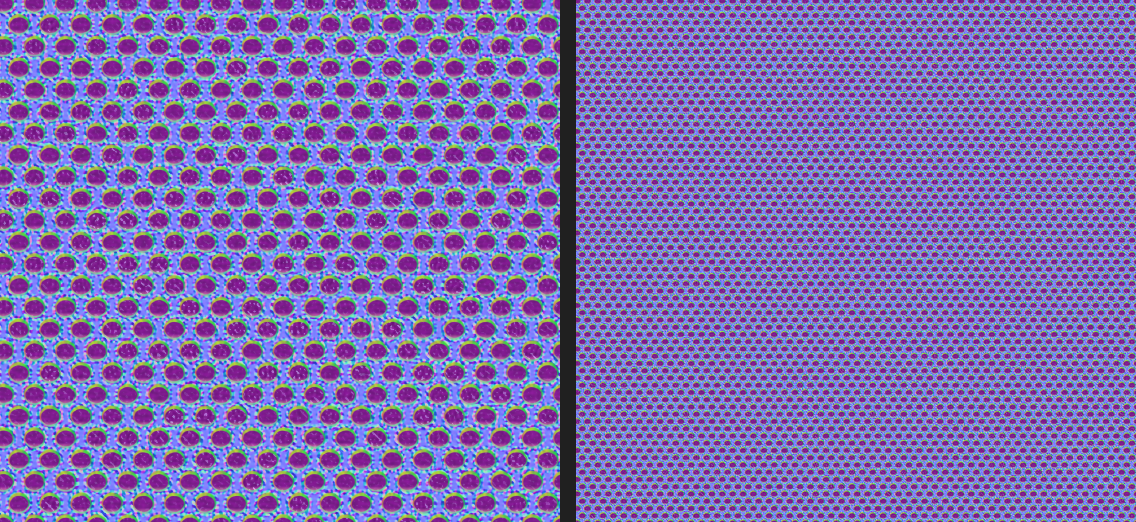
Left: one tile. Right: repeated 3 by 3.
Give the GLSL for this texture map, as a Shadertoy shader.

```glsl
// Tangent-space normal map of a perforated sheet: 18 x 24 staggered round holes.
// Each hole has a directional bevel and a dark slanted floor; wrapped gradient
// noise embosses the metal around the rims and wears each hole differently.

const vec2 GRID = vec2(18.0, 24.0);       // holes across, rows down
const vec2 GRID_SHIFT = vec2(0.11, 0.365);
const float RADIUS = 0.34;                // outer rim, in column widths
const vec2 GRAIN = vec2(144.0, 134.0);    // bump cells over the tile

// Two random values in 0..1 from an integer lattice point
vec2 hash2(vec2 cell) {
    uvec2 v = uvec2(cell) * 1664525u + 1013904u;
    v.x += v.y * 1664525u;
    v.y += v.x * 1664525u;
    v ^= v >> 16u;
    v.x += v.y * 1664525u;
    v.y += v.x * 1664525u;
    v ^= v >> 16u;
    return vec2(v & 65535u) / 65535.0;
}

float cornerSlope(vec2 cell, vec2 offset, vec2 period) {
    float angle = 6.28318 * hash2(mod(cell, period)).x;
    return dot(vec2(cos(angle), sin(angle)), offset);
}

// Gradient noise that wraps after a whole number of cells
float gradientNoise(vec2 uv, vec2 period) {
    vec2 p = uv * period;
    vec2 i = floor(p), f = fract(p);
    vec2 w = f * f * f * (f * (f * 6.0 - 15.0) + 10.0);
    vec2 e = vec2(0.0, 1.0);
    float low = mix(cornerSlope(i, f, period), cornerSlope(i + e.yx, f - e.yx, period), w.x);
    float high = mix(cornerSlope(i + e.xy, f - e.xy, period), cornerSlope(i + e.yy, f - e.yy, period), w.x);
    return mix(low, high, w.y);
}

// Slope of the grainy surface by forward differences
vec2 grainSlope(vec2 uv) {
    vec2 stepSize = 0.35 / GRAIN;
    float here = gradientNoise(uv, GRAIN);
    float right = gradientNoise(uv + vec2(stepSize.x, 0.0), GRAIN);
    float above = gradientNoise(uv + vec2(0.0, stepSize.y), GRAIN);
    return (here - vec2(right, above)) / 0.35;
}

// Offset to the closest hole in rim radii (xy) and its wrapped index (zw)
vec4 nearestHole(vec2 uv, float rowHeight) {
    vec2 g = uv * GRID - GRID_SHIFT;
    vec4 best = vec4(9.0);
    for (int k = -1; k <= 1; k++) {
        float row = floor(g.y) + float(k);
        float x = g.x + 0.5 * mod(row, 2.0);
        vec2 p = vec2(fract(x) - 0.5, (g.y - row - 0.5) * rowHeight) / RADIUS;
        if (dot(p, p) < dot(best.xy, best.xy)) best = vec4(p, mod(vec2(floor(x), row), GRID));
    }
    return best;
}

vec3 normalColor(vec2 slope) {
    return 0.5 + 0.5 * normalize(vec3(slope, 1.0));
}

// Bevel tint by facing direction
vec3 rimColor(vec2 dir) {
    vec3 sides = mix(vec3(0.76, 0.43, 0.36), vec3(0.18, 0.64, 0.40), smoothstep(-0.6, 0.6, dir.x));
    vec3 top = mix(vec3(0.68, 0.76, 0.25), vec3(0.22, 0.80, 0.30), smoothstep(-0.2, 0.8, dir.x));
    vec3 bottom = mix(vec3(0.62, 0.70, 0.62), vec3(0.44, 0.79, 0.66), smoothstep(-0.5, 0.5, dir.x));
    vec3 color = mix(sides, top, smoothstep(0.0, 0.75, dir.y));
    return mix(color, bottom, smoothstep(0.15, 0.75, -dir.y));
}

// Dark floor, pink toward its lower lip, with streaks and worn specks
vec3 floorColor(vec2 p, vec2 uv, vec2 slope, float wear) {
    vec3 color = mix(vec3(0.49, 0.11, 0.55), vec3(0.70, 0.36, 0.62), smoothstep(0.40, 0.82, -p.y));
    color.rb += 0.10 * gradientNoise(uv, vec2(72.0, 160.0));
    float speck = smoothstep(0.7, 1.5, slope.x + slope.y);
    return color + vec3(0.10, 0.22, 0.16) * speck * wear + 0.03 * slope.x * wear;
}

void mainImage(out vec4 fragColor, in vec2 fragCoord) {
    vec2 uv = fragCoord / iResolution.xy;
    float rowHeight = GRID.x / GRID.y * iResolution.y / iResolution.x;
    float soft = max(0.05, GRID.x / iResolution.x / RADIUS);

    vec4 hole = nearestHole(uv, rowHeight);
    vec2 p = hole.xy;
    float wobble = 0.06 * gradientNoise(uv, vec2(90.0, 84.0));
    float dist = length(p) + wobble;
    vec2 dir = p / max(length(p), 0.001);
    vec2 slope = grainSlope(uv);
    vec2 chance = hash2(hole.zw + 31.0);

    // Flat sheet, rough close to the rims
    float patches = smoothstep(-0.35, 0.25, gradientNoise(uv, vec2(24.0, 22.0)));
    float rough = mix(0.55, 1.0, patches) * (1.0 - 0.93 * smoothstep(1.10, 1.42, dist));
    vec3 color = normalColor(rough * (1.5 * slope + vec2(-0.10, 0.20)));

    // Bevelled rim
    vec3 rim = rimColor(dir) + 0.07 * vec3(slope, -0.5 * slope.y);
    color = mix(color, rim, 1.0 - smoothstep(1.0 - soft, 1.0 + soft, dist));

    // Slanted floor, set low so the upper bevel is widest
    float floorDist = length((p + vec2(0.0, 0.06)) / vec2(0.87, 0.75)) + wobble;
    float wear = mix(0.25, 1.4, chance.x * chance.x);
    vec3 pit = floorColor(p, uv, slope, wear);
    color = mix(color, pit, 1.0 - smoothstep(1.0 - soft, 1.0 + soft, floorDist));

    fragColor = vec4(clamp(color, 0.0, 1.0), 1.0);
}
```
